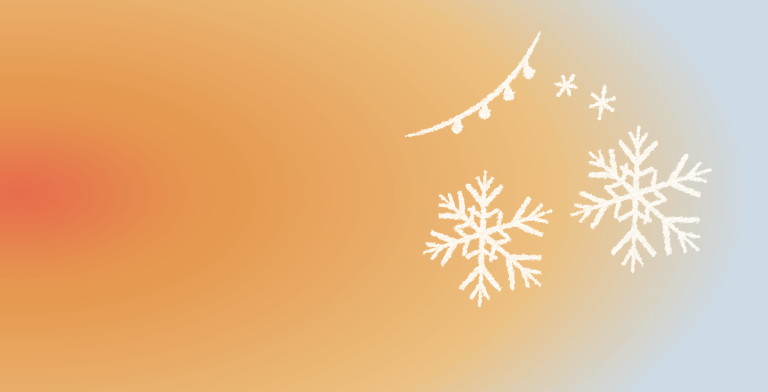
Give the GLSL for this background, as a Shadertoy shader.

```glsl
// A warm elliptical glow, red through orange and sand to pale blue, under
// white brush drawings: a garland with bulbs, two small stars, two snowflakes.
// Shapes are unions of tapered strokes, roughened by gradient noise.

// Lengths are in canvas heights; the glow uses 0..1 on both axes.
const vec2 GLOW_CENTER = vec2(0.026, 0.505);
const vec4 GLOW_STOPS = vec4(0.02, 0.28, 0.70, 0.95);
const float GLOW_RINGS = 44.0;
const vec3 RED = vec3(0.905, 0.420, 0.300);
const vec3 ORANGE = vec3(0.902, 0.602, 0.315);
const vec3 SAND = vec3(0.927, 0.757, 0.510);
const vec3 PALE_BLUE = vec3(0.806, 0.856, 0.898);
const vec3 PAINT = vec3(0.995, 0.985, 0.960);

const vec2 GARLAND_START = vec2(1.036, 0.652);
const vec2 GARLAND_BEND = vec2(1.284, 0.708);
const vec2 GARLAND_END = vec2(1.378, 0.919);
const int GARLAND_STEPS = 20;
const vec2 BULB_DROP = vec2(0.0, -0.030);
const float BULB_RADIUS = 0.014;

const vec2 LOW_FLAKE = vec2(1.231, 0.404);
const vec2 HIGH_FLAKE = vec2(1.622, 0.505);
const vec2 LEFT_STAR = vec2(1.444, 0.782);
const vec2 RIGHT_STAR = vec2(1.536, 0.739);
const float FLAKE_TILT = 1.42;
const float STROKE = 0.0080;
const float ROUGHNESS = 0.0035;
const float TAU = 6.2831853;

vec2 hashGradient(vec2 cell) {
    float a = TAU * fract(sin(dot(cell, vec2(127.1, 311.7))) * 43758.5);
    return vec2(cos(a), sin(a));
}

float gradientNoise(vec2 p) {
    vec2 i = floor(p), f = p - i;
    vec2 u = f * f * f * (f * (f * 6.0 - 15.0) + 10.0);
    vec2 e = vec2(1.0, 0.0);
    float low = mix(dot(hashGradient(i), f), dot(hashGradient(i + e), f - e), u.x);
    float high = mix(dot(hashGradient(i + e.yx), f - e.yx),
                     dot(hashGradient(i + 1.0), f - 1.0), u.x);
    return mix(low, high, u.y);
}

vec2 rotate(vec2 p, float a) {
    float c = cos(a), s = sin(a);
    return vec2(c * p.x + s * p.y, c * p.y - s * p.x);
}

// Distance to a line whose radius changes from ra to rb.
float stroke(vec2 p, vec2 a, vec2 b, float ra, float rb) {
    vec2 pa = p - a, ba = b - a;
    float h = clamp(dot(pa, ba) / dot(ba, ba), 0.0, 1.0);
    return length(pa - ba * h) - mix(ra, rb, h);
}

// Six uneven arms with two pairs of barbs and an inner ring of petals.
float snowflake(vec2 p, float size) {
    float d = 1.0;
    for (int i = 0; i < 6; i++) {
        float turn = TAU * float(i) / 6.0;
        float reach = size * (0.185 - 0.028 * cos(turn - TAU / 6.0));
        vec2 q = rotate(p, FLAKE_TILT + turn + 0.11 * cos(2.0 * turn));
        d = min(d, stroke(q, vec2(0), vec2(reach, 0), STROKE, 0.45 * STROKE));
        q.y = abs(q.y);
        d = min(d, stroke(q, vec2(0.46, 0.0) * reach, vec2(0.76, 0.26) * reach, STROKE, 0.8 * STROKE));
        d = min(d, stroke(q, vec2(0.70, 0.0) * reach, vec2(0.90, 0.12) * reach, 0.8 * STROKE, 0.5 * STROKE));
        d = min(d, stroke(q, vec2(0.044, 0.0) * size, vec2(0.066, 0.038) * size, 0.7 * STROKE, 0.7 * STROKE));
    }
    return d;
}

float smallStar(vec2 p, float radius, float tilt) {
    float d = 1.0;
    for (int i = 0; i < 6; i++) {
        float turn = TAU * float(i) / 6.0;
        float reach = radius * (0.86 + 0.14 * cos(2.0 * turn));
        vec2 q = rotate(p, tilt + turn);
        d = min(d, stroke(q, vec2(0), vec2(reach, 0), 0.7 * STROKE, 0.55 * STROKE));
    }
    return d;
}

vec2 garlandPoint(float t) {
    return mix(mix(GARLAND_START, GARLAND_BEND, t), mix(GARLAND_BEND, GARLAND_END, t), t);
}

float garlandRadius(float t) {
    return STROKE * mix(0.25, 0.9, sqrt(max(4.0 * t * (1.0 - t), 0.0)));
}

float garland(vec2 p) {
    float d = 1.0;
    for (int i = 0; i < GARLAND_STEPS; i++) {
        float t = float(i) / float(GARLAND_STEPS), u = float(i + 1) / float(GARLAND_STEPS);
        d = min(d, stroke(p, garlandPoint(t), garlandPoint(u), garlandRadius(t), garlandRadius(u)));
    }
    for (int i = 0; i < 4; i++) {
        vec2 top = garlandPoint(0.30 + 0.173 * float(i));
        vec2 drop = BULB_DROP + vec2(0.005, -0.003) * (float(i) - 1.0);
        d = min(d, stroke(p, top, top + drop, 0.5 * STROKE, BULB_RADIUS));
        d = min(d, stroke(p, top + drop, top + drop + vec2(0.011, 0.006), BULB_RADIUS, 0.6 * STROKE));
    }
    return d;
}

vec3 glow(vec2 uv) {
    float r = length(uv - GLOW_CENTER);
    float ring = r * GLOW_RINGS;
    r = mix(r, (floor(ring) + smoothstep(0.35, 0.65, fract(ring))) / GLOW_RINGS, 0.5);
    vec3 color = mix(RED, ORANGE, smoothstep(GLOW_STOPS.x - 0.06, GLOW_STOPS.y, r));
    color = mix(color, SAND, clamp((r - GLOW_STOPS.y) / (GLOW_STOPS.z - GLOW_STOPS.y), 0.0, 1.0));
    return mix(color, PALE_BLUE, clamp((r - GLOW_STOPS.z) / (GLOW_STOPS.w - GLOW_STOPS.z), 0.0, 1.0));
}

void mainImage(out vec4 fragColor, in vec2 fragCoord) {
    vec2 p = fragCoord / iResolution.y;
    float d = min(garland(p), min(snowflake(p - LOW_FLAKE, 0.92), snowflake(p - HIGH_FLAKE, 1.0)));
    d = min(d, min(smallStar(p - LEFT_STAR, 0.032, 0.9), smallStar(p - RIGHT_STAR, 0.041, 1.4)));

    // Ragged edges and faint dry streaks.
    d += ROUGHNESS * (gradientNoise(p * 75.0) + gradientNoise(p * 190.0));
    float streaks = gradientNoise(rotate(p, 0.6) * vec2(60.0, 220.0));
    float edge = 1.0 / iResolution.y;
    float cover = (1.0 - smoothstep(-edge, edge, d)) * clamp(0.93 + 0.25 * streaks, 0.0, 1.0);
    fragColor = vec4(mix(glow(fragCoord / iResolution.xy), PAINT, cover), 1.0);
}
```
